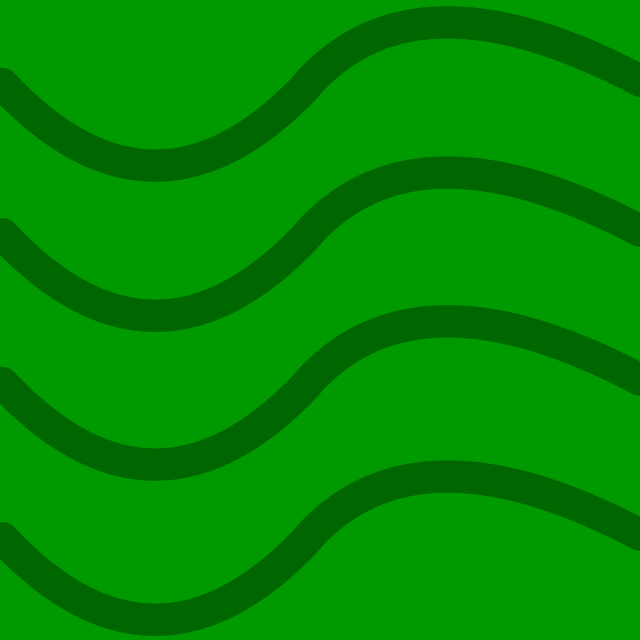
This pattern is drawn by a Shadertoy shader. Its source:

```glsl
const vec3 FIELD_COLOR = vec3(0.0, 0.6, 0.0);
const vec3 WAVE_COLOR = vec3(0.0, 0.4, 0.0);
const float HALF_WIDTH = 0.0253;

// Offsets of the four waves down the canvas, slightly uneven
const vec4 ROW_OFFSETS = vec4(0.0, 0.2346, 0.4671, 0.7096);

// Start, control and end of each arc, measured from the top left
const vec2 TROUGH_START = vec2(0.004, 0.1315);
const vec2 TROUGH_CONTROL = vec2(0.241, 0.3848);
const vec2 TROUGH_END = vec2(0.479, 0.134);
const vec2 CREST_START = vec2(0.482, 0.130);
const vec2 CREST_CONTROL = vec2(0.652, -0.058);
const vec2 CREST_END = vec2(1.0, 0.126);

float dot2(vec2 v) { return dot(v, v); }

// Exact distance to a quadratic Bezier arc, by solving the cubic for its nearest point
float bezierDistance(vec2 p, vec2 start, vec2 control, vec2 end) {
    vec2 a = control - start;
    vec2 b = start - 2.0 * control + end;
    vec2 c = 2.0 * a;
    vec2 d = start - p;
    float k = 1.0 / dot(b, b);
    float kx = k * dot(a, b);
    float ky = k * (2.0 * dot(a, a) + dot(d, b)) / 3.0;
    float kz = k * dot(d, a);
    float m = ky - kx * kx;
    float q = kx * (2.0 * kx * kx - 3.0 * ky) + kz;
    float h = q * q + 4.0 * m * m * m;

    if (h >= 0.0) {
        vec2 x = (vec2(1.0, -1.0) * sqrt(h) - q) * 0.5;
        vec2 roots = sign(x) * pow(abs(x), vec2(1.0 / 3.0));
        float t = clamp(roots.x + roots.y - kx, 0.0, 1.0);
        return length(d + (c + b * t) * t);
    }
    float z = sqrt(-m);
    float angle = acos(clamp(q / (2.0 * m * z), -1.0, 1.0)) / 3.0;
    float s = sin(angle) * sqrt(3.0);
    vec2 t = clamp(vec2(2.0 * cos(angle), -s - cos(angle)) * z - kx, 0.0, 1.0);
    return sqrt(min(dot2(d + (c + b * t.x) * t.x), dot2(d + (c + b * t.y) * t.y)));
}

// Round-capped trough and crest strokes joined into one wave
float waveDistance(vec2 p) {
    float trough = bezierDistance(p, TROUGH_START, TROUGH_CONTROL, TROUGH_END);
    float crest = bezierDistance(p, CREST_START, CREST_CONTROL, CREST_END);
    return min(trough, crest) - HALF_WIDTH;
}

void mainImage(out vec4 fragColor, in vec2 fragCoord) {
    vec2 p = fragCoord / iResolution.xy;
    p.y = 1.0 - p.y;
    float pixel = 1.0 / iResolution.y;

    // Repeat the wave down the canvas
    float d = 1.0;
    for (int row = 0; row < 4; row++) {
        d = min(d, waveDistance(p - vec2(0.0, ROW_OFFSETS[row])));
    }

    float coverage = clamp(0.5 - d / pixel, 0.0, 1.0);
    fragColor = vec4(mix(FIELD_COLOR, WAVE_COLOR, coverage), 1.0);
}
```
